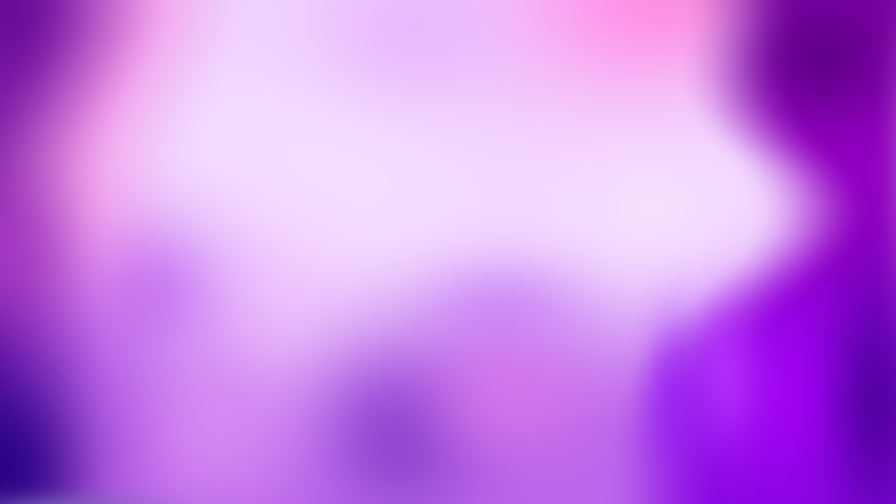
Write a Shadertoy shader that draws this background.

```glsl
// Soft out-of-focus clouds of white, pink and lilac framed by deep violet.

// Blends a tint over a colour with an elliptical Gaussian falloff.
vec3 glow(vec3 base, vec2 uv, vec2 center, vec2 radius, vec3 tint, float strength) {
    vec2 d = (uv - center) / radius;
    return mix(base, tint, strength * exp(-dot(d, d)));
}

// Horizontal position where the pale cloud gives way to violet.
float violetBorder(float y) {
    float bulge = (y - 0.58) / 0.23;
    return 0.745 + 0.165 * exp(-bulge * bulge) + 0.08 * smoothstep(0.7, 1.0, y);
}

// Pale upper cloud and lilac lower field.
vec3 cloudField(vec2 uv) {
    vec3 lilac = vec3(0.73, 0.40, 0.92);
    vec3 pale = vec3(0.94, 0.82, 1.0);
    vec3 white = vec3(0.97, 0.89, 1.0);
    vec3 pink = vec3(1.0, 0.60, 0.93);
    vec3 col = mix(lilac, pale, smoothstep(0.12, 0.56, uv.y));

    // bright cores
    col = glow(col, uv, vec2(0.36, 0.65), vec2(0.20, 0.24), white, 0.8);
    col = glow(col, uv, vec2(0.73, 0.60), vec2(0.12, 0.18), white, 0.8);
    col = glow(col, uv, vec2(0.30, 0.38), vec2(0.09, 0.20), vec3(0.95, 0.78, 1.0), 0.7);

    // pink and lilac light along the top
    col = glow(col, uv, vec2(0.70, 1.0), vec2(0.15, 0.19), pink, 0.95);
    col = glow(col, uv, vec2(0.76, 1.04), vec2(0.08, 0.13), vec3(0.98, 0.50, 0.82), 0.6);
    col = glow(col, uv, vec2(0.46, 0.94), vec2(0.11, 0.15), vec3(0.90, 0.69, 0.99), 0.7);

    // shaded and rosy patches below
    col = glow(col, uv, vec2(0.16, 0.42), vec2(0.09, 0.15), vec3(0.75, 0.41, 0.94), 0.8);
    col = glow(col, uv, vec2(0.56, 0.38), vec2(0.09, 0.10), vec3(0.77, 0.49, 0.97), 0.65);
    col = glow(col, uv, vec2(0.45, 0.13), vec2(0.09, 0.15), vec3(0.53, 0.25, 0.80), 0.9);
    col = glow(col, uv, vec2(0.57, 0.21), vec2(0.09, 0.13), vec3(0.84, 0.46, 0.92), 0.8);
    col = glow(col, uv, vec2(0.24, 0.15), vec2(0.10, 0.16), vec3(0.85, 0.55, 0.95), 0.8);
    return col;
}

// Pink fringe, then a dark rim that deepens toward the lower corner.
vec3 leftEdge(vec3 col, vec2 uv) {
    vec3 fringe = mix(vec3(0.72, 0.36, 0.90), vec3(0.95, 0.60, 0.91), smoothstep(0.25, 0.65, uv.y));
    vec3 rim = mix(vec3(0.28, 0.02, 0.62), vec3(0.50, 0.10, 0.65), smoothstep(0.1, 0.5, uv.y));
    float x = uv.x - 0.07 * smoothstep(0.65, 1.0, uv.y);
    col = mix(col, fringe, 1.0 - smoothstep(0.05, 0.22, x));
    col = mix(col, rim, 1.0 - smoothstep(-0.05, 0.13, x));
    col = glow(col, uv, vec2(0.0, 0.50), vec2(0.06, 0.12), vec3(0.66, 0.23, 0.78), 0.7);
    col = glow(col, uv, vec2(0.0, 0.06), vec2(0.09, 0.19), vec3(0.15, 0.0, 0.50), 0.9);
    return glow(col, uv, vec2(0.0, 1.0), vec2(0.06, 0.14), vec3(0.36, 0.02, 0.57), 0.7);
}

// Saturated violet side with lit and dark folds.
vec3 rightEdge(vec3 col, vec2 uv) {
    vec3 violet = mix(vec3(0.53, 0.02, 0.88), vec3(0.57, 0.0, 0.76), smoothstep(0.2, 0.6, uv.y));
    violet = mix(violet, vec3(0.46, 0.0, 0.62), smoothstep(0.65, 0.95, uv.y));
    float border = violetBorder(uv.y);
    col = mix(col, violet, smoothstep(border - 0.075, border + 0.065, uv.x));
    col = glow(col, uv, vec2(0.88, 0.22), vec2(0.06, 0.18), vec3(0.64, 0.0, 0.96), 0.85);
    col = glow(col, uv, vec2(0.81, 0.25), vec2(0.04, 0.14), vec3(0.72, 0.20, 1.0), 0.8);
    col = glow(col, uv, vec2(0.75, 0.22), vec2(0.03, 0.14), vec3(0.59, 0.11, 0.96), 0.6);
    col = glow(col, uv, vec2(0.98, 0.20), vec2(0.05, 0.24), vec3(0.31, 0.0, 0.62), 0.9);
    col = glow(col, uv, vec2(0.92, 0.88), vec2(0.06, 0.10), vec3(0.37, 0.0, 0.53), 0.8);
    return glow(col, uv, vec2(1.01, 0.68), vec2(0.02, 0.26), vec3(0.67, 0.26, 0.78), 0.75);
}

void mainImage(out vec4 fragColor, in vec2 fragCoord) {
    vec2 uv = fragCoord / iResolution.xy;
    vec3 col = rightEdge(leftEdge(cloudField(uv), uv), uv);

    // thin dusty light under the lower left corner
    col = glow(col, uv, vec2(0.07, -0.01), vec2(0.10, 0.03), vec3(0.50, 0.42, 0.74), 0.7);
    fragColor = vec4(col, 1.0);
}
```
